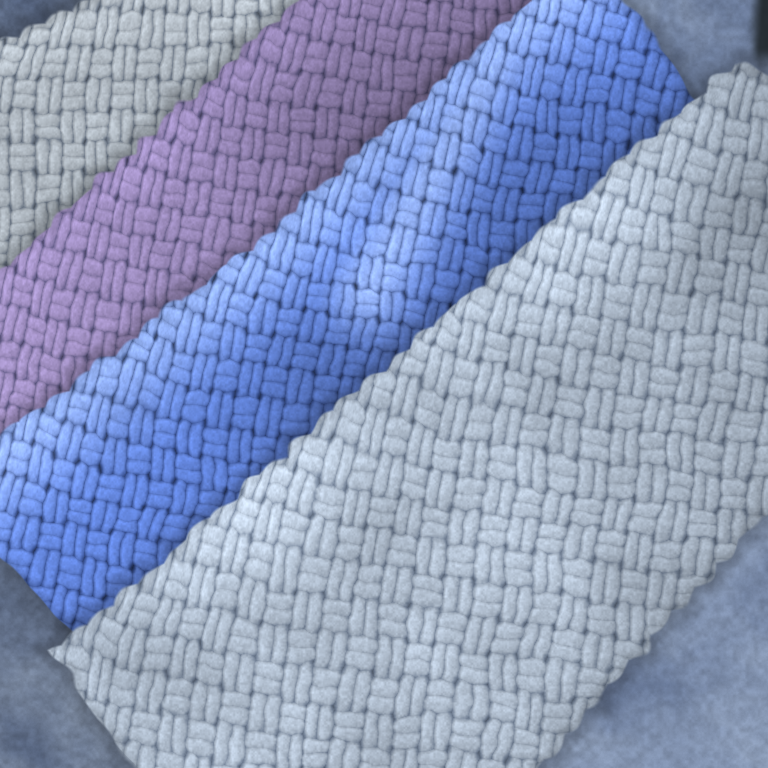
This texture is drawn by a Shadertoy shader. Its source:

```glsl
// Four folded chenille blankets in cream, pink, blue and white on a soft towel.
// Each is a clipped half plane with a scalloped fold, filled with a basket weave
// of paired rounded strands, lit from its height field and fuzzed with noise.

#define WEAVE_WARP 0.012
#define FUZZ 0.20
#define STRAND_RADIUS 0.32
#define SHADOW_REACH 0.03
#define FOLD_WIDTH 0.10
#define FOLD_SHEAR 0.055
#define EDGE_SOFTNESS 0.0025
#define CELL_SHAPE vec2(0.92, 1.06)
#define CREAM vec3(0.60, 0.63, 0.66)
#define PINK vec3(0.52, 0.465, 0.63)
#define BLUE vec3(0.345, 0.465, 0.77)
#define WHITE vec3(0.59, 0.635, 0.69)

float hash(vec2 p) {
    vec3 q = fract(vec3(p.xyx) * 0.1031);
    q += dot(q, q.yzx + 33.33);
    return fract((q.x + q.y) * q.z);
}

float noise(vec2 p) {
    vec2 i = floor(p), f = fract(p);
    f = f * f * (3.0 - 2.0 * f);
    return mix(mix(hash(i), hash(i + vec2(1, 0)), f.x),
               mix(hash(i + vec2(0, 1)), hash(i + vec2(1, 1)), f.x), f.y);
}

float fbm(vec2 p) {
    float sum = 0.0, amp = 0.5;
    for (int i = 0; i < 4; i++) {
        sum += amp * noise(p);
        p = p * 2.03 + 7.1;
        amp *= 0.5;
    }
    return sum;
}

// Height of paired strands whose direction alternates from cell to cell
float weaveHeight(vec2 p) {
    vec2 cell = floor(p);
    float height = 0.0;
    for (int j = -1; j <= 1; j++)
    for (int i = -1; i <= 1; i++) {
        vec2 id = cell + vec2(i, j);
        vec2 local = p - id - 0.5;
        // Level pairs are shorter and merge more than upright ones
        bool level = mod(id.x + id.y, 2.0) > 0.5;
        if (level) local = local.yx;
        float across = abs(abs(local.x) - (level ? 0.21 : 0.25));
        float along = max(abs(local.y) - (level ? 0.30 : 0.42), 0.0);
        float r = length(vec2(across, along)) / STRAND_RADIUS;
        float arch = 1.0 - 1.1 * local.y * local.y;
        height = max(height, pow(max(0.0, 1.0 - r * r), 0.75) * arch);
    }
    return height;
}

vec3 knit(vec2 p, float size, float tilt, vec3 yarn, float gapTone) {
    float c = cos(tilt), s = sin(tilt);
    vec2 wobble = vec2(noise(p * 14.0), noise(p * 14.0 + 31.0)) - 0.5;
    vec2 q = mat2(c, -s, s, c) * (p + WEAVE_WARP * wobble) / (size * CELL_SHAPE);
    q += 0.11 * (vec2(noise(p * 70.0), noise(p * 70.0 + 9.0)) - 0.5);
    float h = weaveHeight(q);
    float slope = h - weaveHeight(q + vec2(-0.13, 0.09));
    float fuzz = 0.6 * noise(p * 230.0) + 0.4 * noise(p * 430.0) - 0.5;
    float hole = smoothstep(0.22, 0.0, length(fract(q + 0.5) - 0.5));
    float shade = mix(gapTone, 1.08, smoothstep(0.0, 0.9, h));
    shade += 0.22 * clamp(slope, -0.6, 0.6) + FUZZ * fuzz;
    shade *= 1.0 - (1.0 - gapTone) * hole * noise(floor(q + 0.5) * 3.7);
    vec3 coolShadow = mix(vec3(0.93, 0.98, 1.06), vec3(1.0), smoothstep(0.6, 1.05, shade));
    return yarn * shade * coolShadow;
}

// Signed depth below a line y = offset + rise * x
float below(vec2 p, float offset, float rise) {
    return (offset + rise * p.x - p.y) / sqrt(1.0 + rise * rise);
}

void layBlanket(inout vec3 col, vec2 p, float fold, float sides, float size,
                float tilt, vec3 yarn, float gapTone, float light) {
    float bump = abs(sin((p.x + p.y) * 2.2 / size)) - 0.5;
    float inside = min(fold, sides) + 0.006 * bump + 0.012 * (noise(p * 40.0) - 0.5);
    col *= mix(0.78, 1.0, smoothstep(0.0, SHADOW_REACH, -inside));
    if (inside < -EDGE_SOFTNESS) return;
    // Columns lean along the fold and the weave brightens as it rolls over
    float roll = exp(-max(fold, 0.0) / FOLD_WIDTH);
    vec2 rolled = p - vec2(0.76, 0.65) * FOLD_SHEAR * roll;
    vec3 cloth = knit(rolled, size, tilt, yarn, gapTone);
    cloth *= light * (1.0 + 0.10 * roll);
    cloth *= mix(0.86, 1.0, smoothstep(-0.004, 0.018, inside));
    col = mix(col, cloth, smoothstep(-EDGE_SOFTNESS, EDGE_SOFTNESS, inside));
}

vec3 towel(vec2 p) {
    float creases = fbm(p * vec2(7.0, 10.0) + 2.0 * fbm(p * 5.0));
    float pile = fbm(p * 120.0) - 0.47;
    vec3 col = mix(vec3(0.32, 0.38, 0.50), vec3(0.60, 0.66, 0.75), creases);
    col *= 0.90 + 0.18 * smoothstep(0.2, 0.9, p.x) + 0.28 * pile;
    float corner = smoothstep(0.98, 1.0, p.x + 0.012 * noise(p * 30.0));
    corner *= smoothstep(0.90, 0.94, p.y);
    return mix(col, vec3(0.10, 0.12, 0.13), 0.85 * corner);
}

void mainImage(out vec4 fragColor, in vec2 fragCoord) {
    vec2 p = fragCoord / iResolution.xy;
    vec3 col = towel(p);
    float drape = fbm(p * 6.0) - 0.47;

    // Back layers: cream, then pink, each ending under the next one
    layBlanket(col, p, below(p, 0.945, 0.5), min(-below(p, 0.60, 0.925), below(p, 1.55, -1.0)),
               0.036, 0.04, CREAM, 0.66, 1.04 + 0.2 * drape);
    layBlanket(col, p, below(p, 0.645, 0.925), min(-below(p, 0.37, 0.825), below(p, 1.72, -1.0)),
               0.036, -0.08, PINK, 0.68, 1.10 - 0.22 * smoothstep(0.1, 0.6, p.x) + 0.2 * drape);

    // Blue layer with a bright diagonal ridge and a shaded hollow to its right
    float blueFold = below(p, 0.43, 0.825) - 0.014 * sin(3.14 * clamp(p.x / 0.69, 0.0, 1.0));
    float blueSides = min(below(p, 2.13, -1.39), -below(p, 0.275, -1.0));
    blueSides = min(blueSides, -below(p, 0.04, 0.865));
    vec2 axis = vec2(0.20, 0.38), fromRidge = p - vec2(0.48, 0.62);
    float t = clamp(dot(fromRidge, axis) / dot(axis, axis), 0.0, 1.0);
    float ridge = exp(-pow(length(fromRidge - axis * t) / 0.05, 2.0));
    float sheen = max(ridge, exp(-pow(blueFold / 0.08, 2.0)));
    float hollow = smoothstep(0.07, 0.2, blueFold) * smoothstep(0.1, 0.5, p.x);
    vec3 blueYarn = mix(BLUE, vec3(0.54, 0.64, 0.86), 0.85 * sheen);
    layBlanket(col, p, blueFold, blueSides, 0.037, -0.12, blueYarn, 0.56,
               1.02 - 0.14 * hollow * (1.0 - ridge) + 0.2 * drape);

    // White front layer, with a soft valley behind the fold and a dimmer far side
    float whiteFold = below(p, 0.09, 0.865);
    float whiteSides = min(-below(p, -0.784, 1.12), -below(p, 0.26, -1.5));
    whiteSides = min(whiteSides, below(p, 1.30, -0.4));
    float valley = exp(-pow((whiteFold - 0.15) / 0.06, 2.0));
    float whiteLight = 1.06 - 0.10 * smoothstep(0.65, 1.0, p.x) - 0.07 * valley + 0.35 * drape;
    layBlanket(col, p, whiteFold, whiteSides, 0.042, -0.12, WHITE, 0.72, whiteLight);

    fragColor = vec4(clamp(col, 0.0, 1.0), 1.0);
}
```
